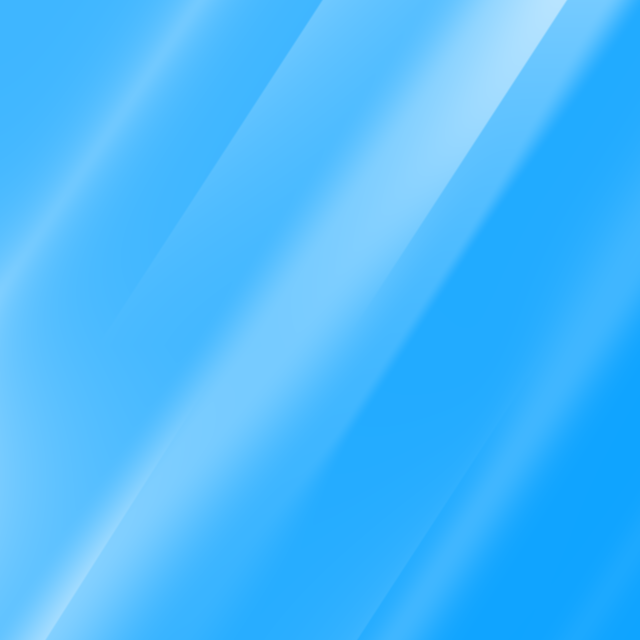
Give the GLSL for this background, as a Shadertoy shader.

```glsl
// Draws slanted soft beams of pale light across a bright azure field.

const vec3 DEEP_BLUE = vec3(0.0, 0.62, 1.0);
const vec3 PALE_LIGHT = vec3(1.0, 1.0, 1.0);
const float SLANT = 0.65;         // sideways shift of a beam per unit of height
const float EDGE_BLUR = 0.0025;   // softness of the crisp edges
const float LEFT_LEVEL = 0.245;   // light level of the left field
const float RIGHT_LEVEL = 0.13;   // light level of the right field
const float CORNER_LEVEL = 0.06;  // light level of the lower right corner

// Positions across the beams
const float STREAK_AT = 0.312;
const float SHEET_EDGE = 0.504;
const float MAIN_EDGE = 0.886;
const float SHELF_EDGE = 0.979;
const float CREASE_EDGE = 0.706;
const float FOLD_EDGE = 1.208;
const float RIGHT_BEAM_AT = 1.268;
const float CORNER_BEAM_AT = 1.55;

// Crisp step, 0 before the edge and 1 after it
float crisp(float edge, float s) {
    return smoothstep(edge - EDGE_BLUR, edge + EDGE_BLUR, s);
}

float bell(float d, float width) {
    return exp(-d * d / (width * width));
}

// Broad field: left level, fading shelf, then the darker right side
float fieldLight(float s, float down) {
    float shelf = RIGHT_LEVEL + 0.33 * exp(-1.65 * down);
    float left = mix(LEFT_LEVEL, shelf, smoothstep(0.70, 0.88, s));
    float right = mix(RIGHT_LEVEL, CORNER_LEVEL, smoothstep(1.20, 1.38, s));
    float blur = 0.014 + 0.022 * smoothstep(0.4, 0.0, down) + 0.04 * smoothstep(0.65, 0.9, down);
    return mix(left, right, smoothstep(SHELF_EDGE - blur, SHELF_EDGE + blur, s));
}

// Narrow streak and faint crisp sheet on the left
float leftBeams(float s, float down) {
    float d = s - STREAK_AT + 0.036 * down;
    float streak = 0.25 * (1.0 - 0.4 * down) * exp(-sqrt(d * d + 0.0001) / 0.05);
    float sheet = 0.19 * max(1.0 - down / 0.54, 0.0) * exp(-max(s - SHEET_EDGE, 0.0) / 0.24);
    return streak + sheet * crisp(SHEET_EDGE, s) * (1.0 - crisp(MAIN_EDGE, s));
}

// Central beam: crisp right edge above, soft right edge below
float mainBeam(float s, float down) {
    float rise = smoothstep(0.66 - 0.03 * down, 0.78 - 0.06 * down, s);
    float hardSide = (1.0 - crisp(MAIN_EDGE, s)) * (1.0 + 0.12 * smoothstep(0.76, MAIN_EDGE, s));
    float sink = smoothstep(0.5, 1.0, down);
    float softSide = 1.0 - smoothstep(0.80 - 0.09 * sink, 0.95 - 0.03 * sink, s);
    float body = 0.20 * rise * mix(hardSide, softSide, smoothstep(0.12, 0.53, down));

    // Bright crease along the lower left flank
    float d = s - CREASE_EDGE - 0.015 * down;
    float crease = 0.13 * smoothstep(0.55, 1.0, down) * exp(min(d, 0.0) / 0.035);
    return body + crease * (1.0 - crisp(0.0, d));
}

// Fold, soft beam and corner glint on the right
float rightBeams(float s, float down) {
    float fold = 0.09 * smoothstep(0.5, 1.05, down) * exp(min(s - FOLD_EDGE, 0.0) / 0.10);
    fold *= 1.0 - crisp(FOLD_EDGE, s);
    float d = s - RIGHT_BEAM_AT;
    float leftWidth = mix(0.10, 0.04, smoothstep(0.3, 0.8, down));
    float beam = 0.14 * bell(d, d < 0.0 ? leftWidth : 0.055);
    return fold + beam + 0.05 * bell(s - CORNER_BEAM_AT, 0.035);
}

void mainImage(out vec4 fragColor, in vec2 fragCoord) {
    vec2 uv = fragCoord / iResolution.xy;
    float down = 1.0 - uv.y;
    float across = uv.x + SLANT * down;

    float light = fieldLight(across, down);
    light += leftBeams(across, down);
    light += mainBeam(across, down);
    light += rightBeams(across, down);

    // Glow from the left border
    light += 0.22 * exp(-uv.x / 0.16) * bell(down - 0.75, 0.30);

    fragColor = vec4(mix(DEEP_BLUE, PALE_LIGHT, clamp(light, 0.0, 1.0)), 1.0);
}
```
